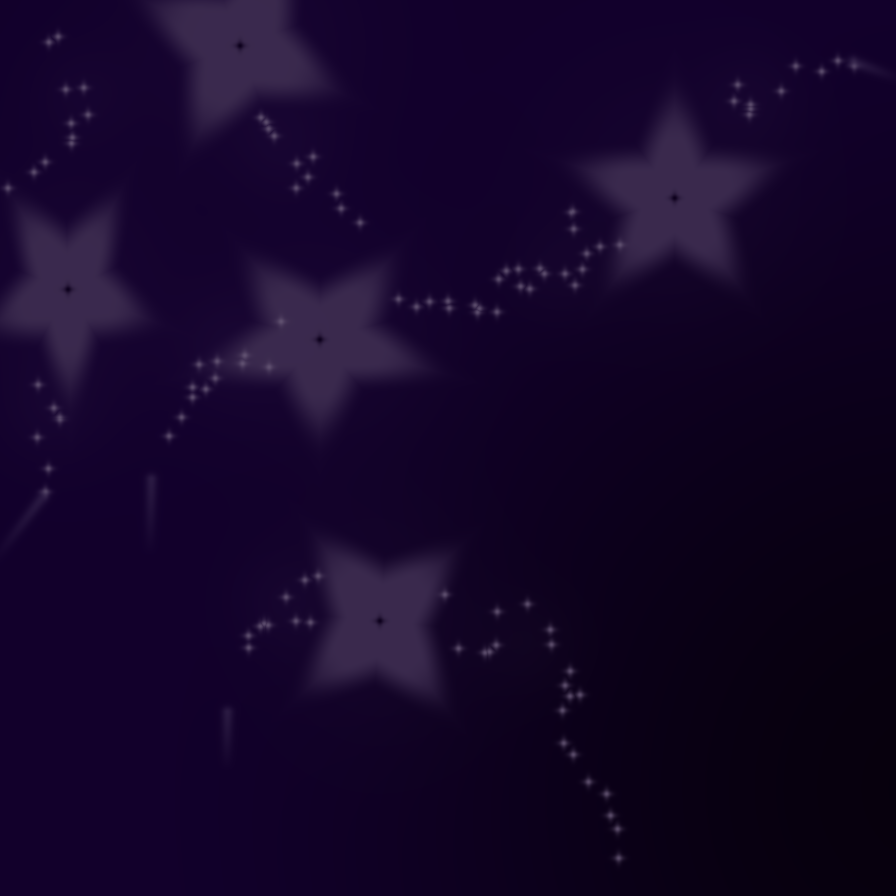
This background is drawn by a Shadertoy shader. Its source:

```glsl
// Soft violet stars with dark cores on a deep indigo night, joined by dotted trails.
// Stars are folded polar wedges with blurred edges; trails are Bezier curves whose
// sparkles scatter widely at the head and gather into a line toward the tail.

const float TAU = 6.2831853;

// centre, rotation, number of points
const vec4 STARS[5] = vec4[](
    vec4(0.268, 0.949, 1.13, 4.0), vec4(0.753, 0.779, 1.571, 5.0),
    vec4(0.357, 0.621, 0.94, 5.0), vec4(0.076, 0.677, 0.97, 5.0),
    vec4(0.424, 0.307, 0.70, 4.0));
const vec2 STRETCH[5] = vec2[](
    vec2(1.0), vec2(1.0), vec2(1.12, 0.94), vec2(0.82, 1.05), vec2(0.9, 1.0));

// head, bend and tail of each trail
const vec2 TRAILS[24] = vec2[](
    vec2(0.313, 0.863), vec2(0.325, 0.805), vec2(0.398, 0.752),
    vec2(0.822, 0.872), vec2(0.860, 0.915), vec2(0.957, 0.929),
    vec2(0.647, 0.740), vec2(0.600, 0.650), vec2(0.450, 0.660),
    vec2(0.276, 0.610), vec2(0.228, 0.610), vec2(0.193, 0.514),
    vec2(0.055, 0.560), vec2(0.060, 0.520), vec2(0.049, 0.447),
    vec2(0.345, 0.336), vec2(0.290, 0.320), vec2(0.281, 0.280),
    vec2(0.534, 0.303), vec2(0.650, 0.260), vec2(0.685, 0.040),
    vec2(0.060, 0.950), vec2(0.120, 0.840), vec2(0.010, 0.790));
// sparkle count and scatter at the head
const vec2 SCATTER[8] = vec2[](
    vec2(11, 0.030), vec2(10, 0.030), vec2(25, 0.045), vec2(12, 0.038),
    vec2(7, 0.030), vec2(10, 0.034), vec2(21, 0.046), vec2(11, 0.028));

// start and end of each fading streak
const vec4 STREAKS[4] = vec4[](
    vec4(0.169, 0.465, 0.167, 0.380), vec4(0.254, 0.205, 0.253, 0.140),
    vec4(0.049, 0.447, -0.01, 0.370), vec4(0.952, 0.931, 1.01, 0.910));

vec2 hash2(vec2 p) {
    vec3 q = fract(p.xyx * vec3(0.1031, 0.1030, 0.0973));
    q += dot(q, q.yzx + 33.33);
    return fract((q.xx + q.yz) * q.zy);
}

// Distance to the side of a star, measured in the wedge of one half point
float starDistance(vec2 p, float rotation, float points) {
    float sector = TAU / points;
    float angle = abs(mod(atan(p.y, p.x) - rotation + 0.5 * sector, sector) - 0.5 * sector);
    vec2 q = length(p) * vec2(cos(angle), sin(angle));
    vec2 tip = vec2(0.145, 0.0);
    vec2 notch = 0.059 * vec2(cos(0.5 * sector), sin(0.5 * sector));
    vec2 side = normalize(notch - tip);
    return dot(q - tip, vec2(side.y, -side.x));
}

// Small plus-shaped point of light
float sparkle(vec2 p) {
    vec2 wide = p * p / 0.000045, thin = p * p / 0.000010;
    return 0.5 * (exp(-wide.x - thin.y) + exp(-thin.x - wide.y));
}

float streak(vec2 p, vec2 a, vec2 b) {
    float t = clamp(dot(p - a, b - a) / dot(b - a, b - a), 0.0, 1.0);
    float d = length(p - mix(a, b, t));
    return exp(-d * d / 0.00004) * (1.0 - t);
}

void mainImage(out vec4 fragColor, in vec2 fragCoord) {
    vec2 uv = fragCoord / iResolution.xy;

    // Night sky, fading to near black at the lower right
    float shade = smoothstep(0.95, 0.0, distance(uv, vec2(1.05, 0.12)));
    vec3 color = mix(vec3(0.070, 0.0, 0.170), vec3(0.025, 0.0, 0.050), shade);

    // Stars, their halos and dark cores
    float body = 0.0, halo = 0.0, core = 0.0;
    for (int i = 0; i < 5; i++) {
        vec2 offset = uv - STARS[i].xy;
        vec2 p = offset / STRETCH[i];
        float r = length(p);
        float d = starDistance(p, STARS[i].z, STARS[i].w);
        float fade = 1.0 - 0.9 * smoothstep(0.06, 0.145, r);
        body = max(body, smoothstep(0.016, -0.020, d) * fade);
        halo += exp(-r * r / 0.016);
        core = max(core, sparkle(offset));
    }

    // Sparkle trails with a faint mist around each head
    float light = 0.0;
    for (int i = 0; i < 8; i++) {
        vec2 head = TRAILS[3 * i], bend = TRAILS[3 * i + 1], tail = TRAILS[3 * i + 2];
        int count = int(SCATTER[i].x);
        for (int j = 0; j < count; j++) {
            float t = pow(float(j) / float(count - 1), 1.3);
            vec2 spot = mix(mix(head, bend, t), mix(bend, tail, t), t);
            vec2 jitter = 2.0 * hash2(vec2(i * 17 + 3, j * 7 + 5)) - 1.0;
            spot += jitter * SCATTER[i].y * mix(1.0, 0.15, t);
            light = max(light, sparkle(uv - spot));
        }
        vec2 m = uv - mix(head, bend, 0.5);
        halo += 0.6 * exp(-dot(m, m) / 0.003);
    }

    float glow = 0.0;
    for (int i = 0; i < 4; i++)
        glow = max(glow, streak(uv, STREAKS[i].xy, STREAKS[i].zw));

    color += vec3(0.022, 0.020, 0.022) * min(halo, 1.4);
    color = mix(color, vec3(0.235, 0.170, 0.310), 0.95 * body);
    color = mix(color, vec3(0.40, 0.34, 0.46), 0.85 * light);
    color = mix(color, vec3(0.24, 0.18, 0.33), 0.55 * glow);
    color = mix(color, vec3(0.050, 0.0, 0.110), core);
    fragColor = vec4(color, 1.0);
}
```
